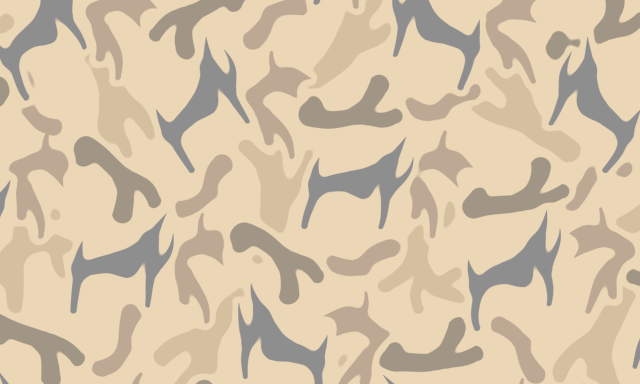
Write a WebGL 1 fragment shader that draws this pattern.

```glsl
precision highp float;
// Desert camouflage of coral branches, bones, drips and spiky scraps on sand.
uniform vec2 u_resolution;

const vec3 SAND = vec3(0.92, 0.84, 0.71);
const vec3 TAN = vec3(0.83, 0.75, 0.62);
const vec3 MAUVE = vec3(0.74, 0.66, 0.58);
const vec3 OLIVE = vec3(0.63, 0.585, 0.52);
const vec3 GREY = vec3(0.56, 0.555, 0.56);

vec2 hash2(vec2 p) {
  return fract(sin(vec2(dot(p, vec2(127.1, 311.7)), dot(p, vec2(269.5, 183.3)))) * 4375.85);
}

// Smooth union that fillets the corner between two limbs.
float join(float a, float b) {
  float h = max(0.1 - abs(a - b), 0.0) / 0.1;
  return min(a, b) - h * h * 0.025;
}

// Keeps a strip of sand between a shape and those lying above it.
float keepClear(float d, float above) {
  return -join(-d, above - 0.08);
}

// Tapered limb from a to b, bowed sideways by a share of its length.
float limb(vec2 p, vec2 a, vec2 b, float ra, float rb, float bow) {
  vec2 e = b - a;
  float t = clamp(dot(p - a, e) / dot(e, e), 0.0, 1.0);
  vec2 spine = a + e * t + vec2(-e.y, e.x) * bow * 4.0 * t * (1.0 - t);
  return length(p - spine) - mix(ra, rb, t);
}

float knobbyFork(vec2 p) {
  float d = limb(p, vec2(-0.5, -0.28), vec2(0.15, -0.1), 0.12, 0.1, -0.04);
  d = join(d, limb(p, vec2(-0.5, -0.24), vec2(-0.46, -0.12), 0.12, 0.1, 0.0));
  d = join(d, limb(p, vec2(0.12, -0.11), vec2(0.57, 0.03), 0.08, 0.09, -0.12));
  return join(d, limb(p, vec2(0.1, -0.08), vec2(0.26, 0.32), 0.07, 0.13, -0.1));
}

float spikyScrap(vec2 p) {
  float d = limb(p, vec2(-0.45, -0.2), vec2(0.1, -0.03), 0.08, 0.15, 0.08);
  d = join(d, limb(p, vec2(0.08, 0.0), vec2(0.46, 0.74), 0.16, 0.004, -0.05));
  d = join(d, limb(p, vec2(-0.45, -0.15), vec2(-0.52, 0.16), 0.08, 0.004, 0.05));
  d = join(d, limb(p, vec2(-0.42, -0.2), vec2(-0.43, -0.7), 0.06, 0.04, -0.08));
  d = join(d, limb(p, vec2(0.32, 0.35), vec2(0.46, -0.43), 0.09, 0.03, 0.06));
  return join(d, limb(p, vec2(0.45, 0.05), vec2(0.6, 0.5), 0.07, 0.004, -0.1));
}

float raggedDrip(vec2 p) {
  float d = limb(p, vec2(-0.27, 0.2), vec2(0.25, 0.24), 0.09, 0.13, 0.08);
  d = join(d, limb(p, vec2(0.13, 0.3), vec2(0.18, 0.62), 0.06, 0.02, 0.1));
  d = join(d, limb(p, vec2(0.25, 0.25), vec2(0.52, 0.18), 0.12, 0.004, 0.1));
  d = join(d, limb(p, vec2(0.2, 0.2), vec2(0.32, -0.06), 0.1, 0.004, 0.0));
  d = join(d, limb(p, vec2(-0.26, 0.2), vec2(-0.25, -0.38), 0.09, 0.06, 0.08));
  return join(d, limb(p, vec2(-0.16, -0.08), vec2(-0.02, -0.68), 0.09, 0.035, 0.08));
}

float bone(vec2 p) {
  float d = limb(p, vec2(-0.26, -0.26), vec2(-0.04, 0.08), 0.13, 0.07, -0.08);
  return join(d, limb(p, vec2(-0.04, 0.08), vec2(0.32, 0.22), 0.08, 0.11, 0.1));
}

float coral(vec2 p) {
  float d = limb(p, vec2(-0.12, -0.65), vec2(-0.3, -0.05), 0.08, 0.15, 0.0);
  d = join(d, limb(p, vec2(-0.3, -0.05), vec2(-0.42, 0.5), 0.1, 0.09, -0.1));
  d = join(d, limb(p, vec2(-0.28, 0.0), vec2(0.65, 0.2), 0.11, 0.07, 0.17));
  d = join(d, limb(p, vec2(-0.1, 0.2), vec2(0.04, 0.56), 0.06, 0.07, 0.15));
  d = join(d, limb(p, vec2(0.1, 0.25), vec2(0.43, -0.06), 0.06, 0.09, -0.12));
  return join(d, limb(p, vec2(-0.25, -0.3), vec2(-0.6, -0.42), 0.1, 0.004, -0.1));
}

float antler(vec2 p) {
  float d = limb(p, vec2(-0.42, -0.62), vec2(0.0, 0.0), 0.14, 0.16, -0.06);
  d = join(d, limb(p, vec2(0.0, 0.0), vec2(-0.14, 0.58), 0.16, 0.1, -0.08));
  d = join(d, limb(p, vec2(0.0, -0.12), vec2(0.5, 0.2), 0.09, 0.1, -0.1));
  return join(d, limb(p, vec2(-0.05, 0.22), vec2(0.22, 0.5), 0.08, 0.08, -0.12));
}

void main() {
  float rows = 4.83;
  vec2 p = gl_FragCoord.xy / u_resolution.y * rows;
  float soft = 0.8 * rows / u_resolution.y;
  float grey = 9.0, olive = 9.0, mauve = 9.0, tan_ = 9.0;

  // One jittered, turned and mirrored motif per cell; all five kinds alternate.
  for (int j = -1; j <= 1; j++) {
    for (int i = -1; i <= 1; i++) {
      vec2 cell = floor(p) + vec2(float(i), float(j));
      vec2 rnd = hash2(cell), pick = hash2(cell + 41.3);
      float kind = mod(cell.x + 2.0 * cell.y, 5.0);
      vec2 q = p - cell - 0.5 - (rnd - 0.5) * 0.16;
      float turn = (pick.x - 0.5) * 0.9;
      q = mat2(cos(turn), -sin(turn), sin(turn), cos(turn)) * q;
      if (rnd.x > 0.5) q.x = -q.x;
      if (pick.y > 0.6 && kind < 2.5) q.y = -q.y;
      q += 0.018 * sin(q.yx * 8.0 + rnd * 6.28);
      if (kind < 0.5) olive = min(olive, knobbyFork(q));
      else if (kind < 1.5) mauve = min(mauve, bone(q));
      else if (kind < 2.5) tan_ = min(tan_, rnd.y > 0.5 ? coral(q / 1.06) : antler(q / 1.06));
      else if (kind < 3.5) grey = min(grey, spikyScrap(q));
      else mauve = min(mauve, raggedDrip(q));
    }
  }

  olive = keepClear(olive, grey);
  mauve = keepClear(mauve, min(grey, olive));
  tan_ = keepClear(tan_, min(mauve, min(grey, olive)));

  vec3 color = mix(TAN, SAND, smoothstep(-soft, soft, tan_));
  color = mix(MAUVE, color, smoothstep(-soft, soft, mauve));
  color = mix(OLIVE, color, smoothstep(-soft, soft, olive));
  color = mix(GREY, color, smoothstep(-soft, soft, grey));
  gl_FragColor = vec4(color, 1.0);
}
```
